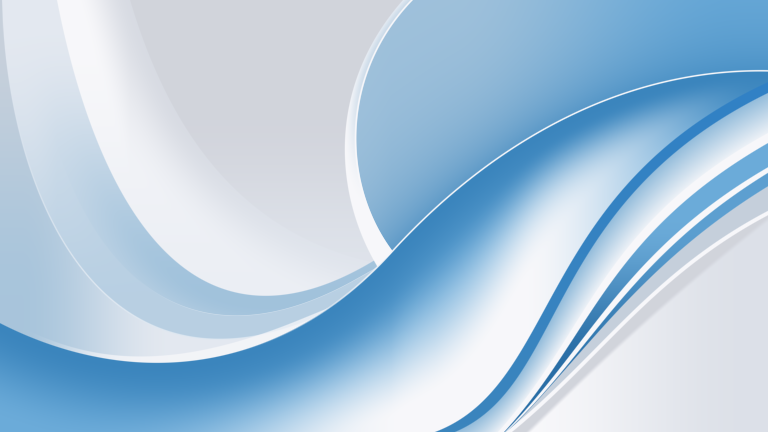
This background is drawn by a Shadertoy shader. Its source:

```glsl
#define WHITE vec3(0.97, 0.97, 0.98)
#define SILVER vec3(0.82, 0.83, 0.86)
#define MIST vec3(0.89, 0.91, 0.94)
#define HAZE vec3(0.63, 0.76, 0.86)
#define SKY vec3(0.42, 0.67, 0.85)
#define DEEP vec3(0.23, 0.52, 0.74)
#define NAVY vec3(0.16, 0.43, 0.65)
#define LINE_WIDTH 0.0035
#define SHADOW_REACH 0.11

// Signed distance estimate above a cubic Bezier whose x always grows;
// beyond its ends the curve runs on along its tangents.
float above(vec2 p, vec2 a, vec2 b, vec2 c, vec2 d) {
    float lo = 0.0, hi = 1.0;
    vec3 k1 = vec3(3.0 * (b.x - a.x), 3.0 * (a.x - 2.0 * b.x + c.x), d.x - a.x + 3.0 * (b.x - c.x));
    for (int i = 0; i < 15; i++) {
        float m = 0.5 * (lo + hi);
        if (a.x + m * (k1.x + m * (k1.y + m * k1.z)) < p.x) lo = m; else hi = m;
    }
    float t = 0.5 * (lo + hi), s = 1.0 - t;
    vec2 point = s * s * s * a + 3.0 * s * s * t * b + 3.0 * s * t * t * c + t * t * t * d;
    vec2 tangent = normalize(s * s * (b - a) + 2.0 * s * t * (c - b) + t * t * (d - c));
    return (p.y - point.y) * tangent.x - (p.x - point.x) * tangent.y;
}

float cover(float d) {
    float soft = 0.8 / iResolution.y;
    return smoothstep(-soft, soft, d);
}

float stroke(float d, float width) {
    return cover(0.5 * width - abs(d));
}

// Long wave edge that splits the canvas in two
float waveEdge(vec2 p) {
    return p.x < 0.907
        ? above(p, vec2(0.0, 0.252), vec2(0.289, 0.104), vec2(0.637, 0.118), vec2(0.907, 0.417))
        : above(p, vec2(0.907, 0.417), vec2(1.111, 0.641), vec2(1.412, 0.843), vec2(1.778, 0.836));
}

// Silver field with the nested ribbons sweeping down from the top left
vec3 leftRibbons(vec2 p) {
    float veil = above(p, vec2(0.301, 1.0), vec2(0.405, 0.65), vec2(0.59, 0.456), vec2(0.856, 0.394));
    float inner = above(p, vec2(0.132, 1.0), vec2(0.197, 0.664), vec2(0.382, 0.109), vec2(0.861, 0.394));
    float middle = above(p, vec2(0.069, 1.0), vec2(0.104, 0.502), vec2(0.347, 0.086), vec2(0.822, 0.352));
    float outer = above(p, vec2(0.005, 1.0), vec2(0.012, 0.583), vec2(0.208, 0.074), vec2(0.694, 0.248));
    float rim = above(p, vec2(0.0, 0.27), vec2(0.2, 0.15), vec2(0.4, 0.14), vec2(0.694, 0.26));
    float low = 1.0 - smoothstep(0.3, 0.95, p.y);

    vec3 col = mix(SILVER, MIST, 0.75 * smoothstep(0.75, 0.35, p.y));
    col = mix(col, MIST, 0.35 * cover(-veil));
    col = mix(col, mix(WHITE, MIST, 0.6 * low), smoothstep(0.0, 0.12, -veil));

    vec3 blueRibbon = mix(MIST, HAZE, low * (1.0 - 0.45 * smoothstep(0.02, 0.13, -inner)));
    col = mix(col, blueRibbon, cover(-inner));
    col = mix(col, WHITE, 0.7 * stroke(middle + 0.004, 0.009) * smoothstep(0.3, 0.5, p.x));

    vec3 paleRibbon = mix(MIST, mix(HAZE, MIST, 0.35), low);
    col = mix(col, paleRibbon, cover(-middle) * smoothstep(0.75, 0.3, p.y));
    col = mix(col, WHITE, 0.6 * stroke(outer, 0.006) * smoothstep(0.8, 0.3, p.y));

    vec3 outside = mix(mix(SILVER, HAZE, 0.2 + 0.65 * low), MIST, smoothstep(0.05, 0.4, p.x));
    col = mix(col, outside, cover(-outer));
    return mix(col, WHITE, 0.75 * cover(-rim) * smoothstep(0.05, 0.3, p.x));
}

// Blue field at the upper right, bounded by a slim crescent
vec3 crescentField(vec3 col, vec2 p, float edge) {
    float left = -above(p.yx, vec2(0.389, 0.87), vec2(0.56, 0.771), vec2(0.803, 0.759), vec2(1.0, 0.933));
    float right = -above(p.yx, vec2(0.417, 0.91), vec2(0.572, 0.792), vec2(0.826, 0.787), vec2(1.0, 0.956));
    left = -left;
    right = -right;
    vec3 field = mix(HAZE, SKY, smoothstep(1.15, 1.8, p.x + 0.1 * p.y));
    field = mix(field, DEEP, 0.65 * exp(-max(edge, 0.0) / SHADOW_REACH));
    vec3 band = mix(WHITE, mix(HAZE, MIST, 0.6), smoothstep(-0.03, 0.0, right) * smoothstep(0.5, 0.9, p.y));
    col = mix(col, band, cover(left));
    col = mix(col, field, cover(right));
    return mix(col, WHITE, stroke(right + 0.002, LINE_WIDTH));
}

// Glossy blue wave, brightest against the right-hand bundle
vec3 waveBody(vec2 p, float edge, float bundle) {
    float depth = max(-edge, 0.0);
    float across = depth / (depth + max(bundle, 0.0) + 0.001);
    float gloss = smoothstep(0.15, 0.8, across) * smoothstep(0.1, 0.95, p.x) * smoothstep(1.75, 1.2, p.x);
    return mix(mix(DEEP, SKY, smoothstep(0.0, 0.2, depth)), WHITE, gloss);
}

// Stripes fanning out from the bottom toward the right side
vec3 rightBundle(vec3 col, vec2 p, float bundle) {
    float ribbon = above(p, vec2(1.053, 0.0), vec2(1.312, 0.109), vec2(1.257, 0.53), vec2(1.778, 0.785));
    float whiteTop = above(p, vec2(1.153, 0.0), vec2(1.366, 0.236), vec2(1.389, 0.479), vec2(1.778, 0.692));
    float whiteEnd = above(p, vec2(1.167, 0.0), vec2(1.37, 0.222), vec2(1.403, 0.454), vec2(1.778, 0.669));
    float lineTop = above(p, vec2(1.169, 0.0), vec2(1.366, 0.201), vec2(1.447, 0.421), vec2(1.778, 0.613));
    float lineEnd = above(p, vec2(1.172, 0.0), vec2(1.372, 0.19), vec2(1.458, 0.403), vec2(1.778, 0.6));
    float blueEnd = above(p, vec2(1.174, 0.0), vec2(1.354, 0.178), vec2(1.481, 0.387), vec2(1.778, 0.569));
    float greyEnd = above(p, vec2(1.178, 0.0), vec2(1.389, 0.171), vec2(1.505, 0.363), vec2(1.778, 0.507));
    float fold = above(p, vec2(1.215, 0.0), vec2(1.37, 0.15), vec2(1.5, 0.28), vec2(1.778, 0.5));

    float across = clamp(-ribbon / (max(whiteTop, 0.0) - ribbon + 0.001), 0.0, 1.0);
    vec3 blue = mix(NAVY, SKY, smoothstep(0.15, 0.5, p.y));
    col = mix(col, mix(DEEP, vec3(0.18, 0.5, 0.78), p.y), cover(-bundle));
    col = mix(col, mix(mix(HAZE, SKY, 0.25), WHITE, 0.9 * across), cover(-ribbon));
    col = mix(col, WHITE, cover(-whiteTop));
    col = mix(col, blue, cover(-whiteEnd));
    col = mix(col, WHITE, cover(-lineTop));
    col = mix(col, mix(blue, DEEP, 0.3), cover(-lineEnd));
    col = mix(col, mix(SILVER, HAZE, 0.25), cover(-blueEnd));
    col = mix(col, SILVER, cover(-greyEnd));
    vec3 corner = mix(WHITE, mix(SILVER, MIST, 0.6), smoothstep(1.2, 1.75, p.x));
    col = mix(col, corner, smoothstep(0.0, 0.012, -fold));
    return mix(col, WHITE, stroke(greyEnd, 0.009));
}

void mainImage(out vec4 fragColor, in vec2 fragCoord) {
    vec2 p = fragCoord / iResolution.y;
    float edge = waveEdge(p);
    float bundle = above(p, vec2(1.007, 0.0), vec2(1.296, 0.109), vec2(1.238, 0.56), vec2(1.778, 0.81));

    vec3 col = crescentField(leftRibbons(p), p, edge);
    col = mix(col, waveBody(p, edge, bundle), cover(-edge));
    col = mix(col, WHITE, stroke(edge, LINE_WIDTH) * smoothstep(0.5, 0.95, p.x));
    fragColor = vec4(rightBundle(col, p, bundle), 1.0);
}
```
